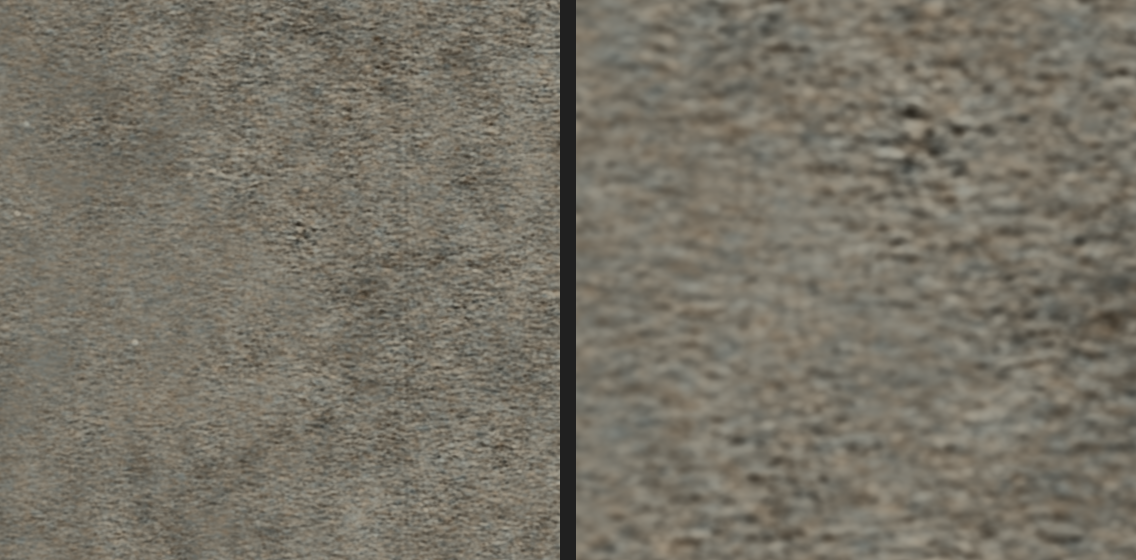
Left: the whole. Right: its middle third, enlarged.
A Shadertoy shader for this texture:

```glsl
// Weathered grey-brown concrete: soft lumpy mottling under a fine, short grain,
// with dark smudges, faint vertical stains and a few pale specks.
// All noise is cellular: randomly weighted soft blobs, one in each grid cell.

#define BASE_COLOR vec3(0.471, 0.453, 0.407)
#define WARM_SHIFT vec3(0.017, -0.003, -0.018)
#define MOTTLE_CONTRAST 0.052
#define GRAIN_CONTRAST 0.098
#define GRAIN_CELLS vec2(82.0, 178.0)
#define SMUDGE_DEPTH 0.080
#define STAIN_CONTRAST 0.020
#define SPECK_CELLS 7.0
#define SPECK_RADIUS 0.008
#define SPECK_BRIGHTNESS 0.16
#define HIGHLIGHT_ROLLOFF 1.3

vec3 hash3(vec2 cell) {
    vec3 q = fract(cell.xyx * vec3(0.1031, 0.1030, 0.0973));
    q += dot(q, q.yxz + 33.33);
    return fract((q.xxy + q.yzz) * q.zyx);
}

// Signed cellular noise, zero on average
float blobs(vec2 p, float seed) {
    vec2 cell = floor(p);
    float sum = 0.0;
    for (int y = -1; y <= 1; y++) {
        for (int x = -1; x <= 1; x++) {
            vec2 id = cell + vec2(x, y);
            vec3 rnd = hash3(id + seed * 37.0);
            vec2 d = p - id - rnd.xy;
            float k = max(0.0, 1.0 - dot(d, d));
            sum += (rnd.z * 2.0 - 1.0) * k * k;
        }
    }
    return sum;
}

// Broad to small patches, the middle ones slightly upright
float mottling(vec2 p) {
    return 0.42 * blobs(p * 5.0, 1.0)
         + 0.45 * blobs(p * vec2(14.0, 11.0), 2.0)
         + 0.60 * blobs(p * vec2(30.0, 27.0), 3.0)
         + 0.40 * blobs(p * vec2(58.0, 62.0), 15.0);
}

// Short level ridges lit from above, plus rounder grit
float grain(vec2 p) {
    p.y += 0.0012 * blobs(p * 40.0, 4.0);
    vec2 g = p * GRAIN_CELLS;
    float ridges = blobs(g, 5.0) - blobs(g + vec2(0.1, 0.85), 5.0);
    float streaks = blobs(g * vec2(0.55, 1.1), 16.0);
    float grit = blobs(g * vec2(2.1, 1.25), 6.0);
    return 0.62 * ridges + 0.25 * streaks + 0.68 * grit;
}

// Sparse round pale dots of varied strength
float specks(vec2 p) {
    vec2 id = floor(p * SPECK_CELLS);
    vec3 rnd = hash3(id + 211.0);
    vec2 center = (id + 0.15 + 0.7 * rnd.xy) / SPECK_CELLS;
    float dist = length(p - center);
    float strength = smoothstep(0.65, 0.95, rnd.z);
    return strength * (1.0 - smoothstep(0.2, 1.1, dist / SPECK_RADIUS));
}

void mainImage(out vec4 fragColor, in vec2 fragCoord) {
    vec2 uv = fragCoord / iResolution.y;

    // Wear is low at the lower left, high toward the right, and patchy
    float wear = smoothstep(0.1, 0.8,
        uv.x + 0.28 * uv.y - 0.06 + 0.2 * blobs(uv * 4.0, 7.0));
    float patches = 0.3 * blobs(uv * 17.0, 17.0);
    float roughness = mix(0.62, 1.18, wear) + patches;

    // Ragged dark smudges
    vec2 warp = vec2(blobs(uv * 24.0, 8.0), blobs(uv * 24.0, 9.0));
    vec2 smudgePos = uv + 0.02 * warp;
    float smudge = smoothstep(0.5, 1.15, blobs(smudgePos * vec2(9.0, 10.0), 10.0));
    smudge += 0.8 * smoothstep(0.55, 1.2, blobs(smudgePos * vec2(25.0, 29.0), 11.0));

    // Faint vertical stains in the smoother lower part
    float stains = blobs(uv * vec2(36.0, 5.0), 12.0)
                 * (1.0 - smoothstep(0.25, 0.65, uv.y)) * (1.0 - 0.6 * wear);

    float tone = MOTTLE_CONTRAST * mix(0.65, 1.15, wear) * mottling(uv);
    tone += GRAIN_CONTRAST * roughness * grain(uv);
    tone += STAIN_CONTRAST * stains;
    tone -= SMUDGE_DEPTH * mix(0.4, 1.0, wear) * smudge;
    float light = max(tone, 0.0);
    tone -= HIGHLIGHT_ROLLOFF * light * light;
    tone += SPECK_BRIGHTNESS * specks(uv);

    // Small flecks drifting between warm brown and greenish grey
    float warmth = 0.65 * blobs(uv * vec2(62.0, 85.0), 13.0)
                 + 0.55 * blobs(uv * vec2(115.0, 165.0), 18.0)
                 + 0.20 * blobs(uv * 11.0, 14.0);

    vec3 color = BASE_COLOR + tone * vec3(1.0, 1.0, 0.95) + WARM_SHIFT * warmth;
    fragColor = vec4(clamp(color, 0.0, 1.0), 1.0);
}
```
